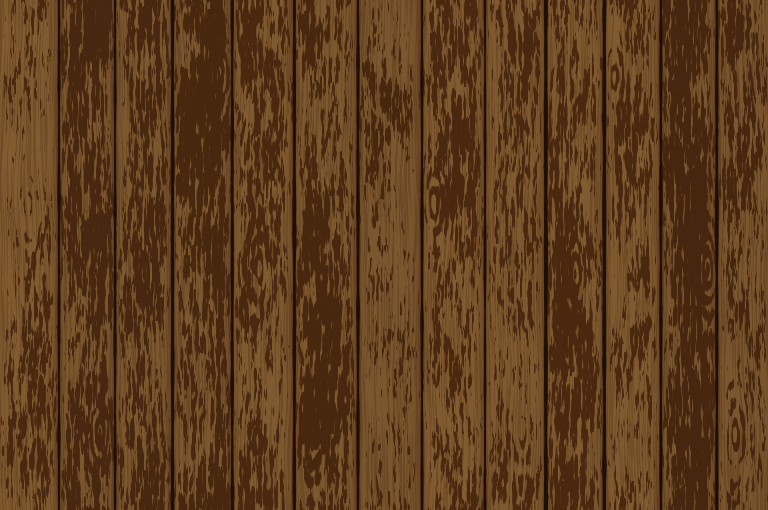
Write a Shadertoy shader that draws this texture.

```glsl
#define PLANKS 12.8
#define ROWS 8.5
#define DRIFT 0.115
#define STREAKS 12.0
#define RINGS 75.0
#define GAP 0.024
#define LIGHT vec3(0.495, 0.352, 0.188)
#define DARK vec3(0.285, 0.155, 0.058)
#define GROOVE vec3(0.12, 0.055, 0.018)

float hash(vec2 p) {
    return fract(sin(dot(p, vec2(127.1, 311.7))) * 43758.5);
}

// Distance to the nearest jittered cell point
float cellular(vec2 p) {
    vec2 cell = floor(p), f = fract(p);
    float nearest = 4.0;
    for (int j = -1; j <= 1; j++)
    for (int i = -1; i <= 1; i++) {
        vec2 o = vec2(i, j), id = cell + o;
        vec2 d = o + vec2(hash(id), hash(id + 37.3)) - f;
        nearest = min(nearest, dot(d, d));
    }
    return sqrt(nearest);
}

// Layered, rotated sines, roughly -1 to 1
float waves(vec2 p) {
    float sum = 0.0, amp = 0.6;
    for (int i = 0; i < 5; i++) {
        sum += amp * sin(p.x + 1.6 * sin(p.y));
        p = mat2(0.8, 0.6, -0.6, 0.8) * p * 1.8 + 1.7;
        amp *= 0.6;
    }
    return sum;
}

// Position of the joint on the left of plank k
float joint(float k) {
    return k - 0.017 - DRIFT * sin(0.6 * max(k - 1.0, 0.0)) - 0.05 * step(k, 0.5);
}

void mainImage(out vec4 fragColor, in vec2 fragCoord) {
    vec2 p = fragCoord / iResolution.xy * vec2(PLANKS, ROWS);
    float pixel = PLANKS / iResolution.x;

    // Plank index and position across it
    float k = floor(p.x);
    if (p.x < joint(k)) k -= 1.0;
    else if (p.x >= joint(k + 1.0)) k += 1.0;
    float left = joint(k), right = joint(k + 1.0);
    float across = (p.x - left) / (right - left);
    float seed = hash(vec2(k, 4.7));

    // Knot with growth rings that bend the grain
    float turn = mod(k, 7.0);
    vec2 knot = vec2(0.5 + 0.35 * sin(k * 2.4),
                     ROWS * (0.5 + 0.35 * sin(turn * 4.62 + 0.29)));
    if (turn == 2.0) knot.x = 0.5;
    vec2 d = (vec2(across, p.y) - knot) * vec2(1.0, 0.27);
    float r = length(d) + 0.025 * waves(vec2(across * 7.0, p.y * 2.0) + k * 9.0);
    float size = mix(0.15, 0.33, hash(vec2(k, 8.1)));
    float pull = exp(-r * r / (size * size));
    float rings = 0.45 + 0.24 * sin(r * RINGS);

    // Long grain streaks in three widths
    float grain = across - 0.45 * d.x * pull
                + 0.02 * sin(p.y * 1.3 + k * 5.0) + 0.008 * sin(p.y * 3.7 + k);
    vec2 g = vec2(grain, p.y + k * 17.0);
    vec2 shift = vec2(k * 53.0, 0.0);
    float coarse = cellular(g * vec2(STREAKS, 1.5) + shift);
    float fine = cellular(g * vec2(STREAKS * 2.2, 4.5) + shift);
    float hair = cellular(g * vec2(STREAKS * 2.6, 0.5) + shift + 9.0);
    float fleck = 0.5 * coarse + 0.35 * fine + 0.15 * hair;
    fleck = mix(fleck, 0.25 * fleck + 0.75 * rings, 0.8 * pull);

    // Stained patches, with worn pale borders on each plank
    float patches = waves(vec2(across * 2.2 + seed * 20.0, p.y * 0.75 + k * 3.1));
    float stain = 0.5 - 0.12 * cos(3.14159 * k) + 0.1 * cos(0.7854 * (k - 3.0));
    float border = 1.0 - smoothstep(0.0, 0.24, min(across, 1.0 - across));
    float level = 0.44 + 0.14 * patches + 0.4 * (stain - 0.5) - 0.2 * border;
    float ink = level - fleck;
    float soft = clamp(fwidth(ink) * 0.7, 0.02, 0.12);
    ink = smoothstep(-soft, soft, ink);

    // Wood colour
    float tone = 0.3 * (1.0 - smoothstep(0.2, 0.55, hair));
    vec3 color = mix(LIGHT, DARK, max(ink, tone));
    color *= 0.96 + 0.07 * seed;

    // Grooves with ragged width and a soft shadow
    bool onLeft = p.x - left < right - p.x;
    float edge = onLeft ? p.x - left : right - p.x;
    float id = onLeft ? k : k + 1.0;
    float width = GAP * (0.75 + 0.6 * hash(vec2(id, 2.3)))
                + 0.006 * waves(vec2(p.y * 3.0, id * 5.0));
    float shadow = exp(-edge / (onLeft ? 0.035 : 0.055));
    color = mix(color, DARK, 0.75 * shadow);
    color = mix(GROOVE, color, smoothstep(width - 0.6 * pixel, width + 0.6 * pixel, edge));

    fragColor = vec4(color, 1.0);
}
```
